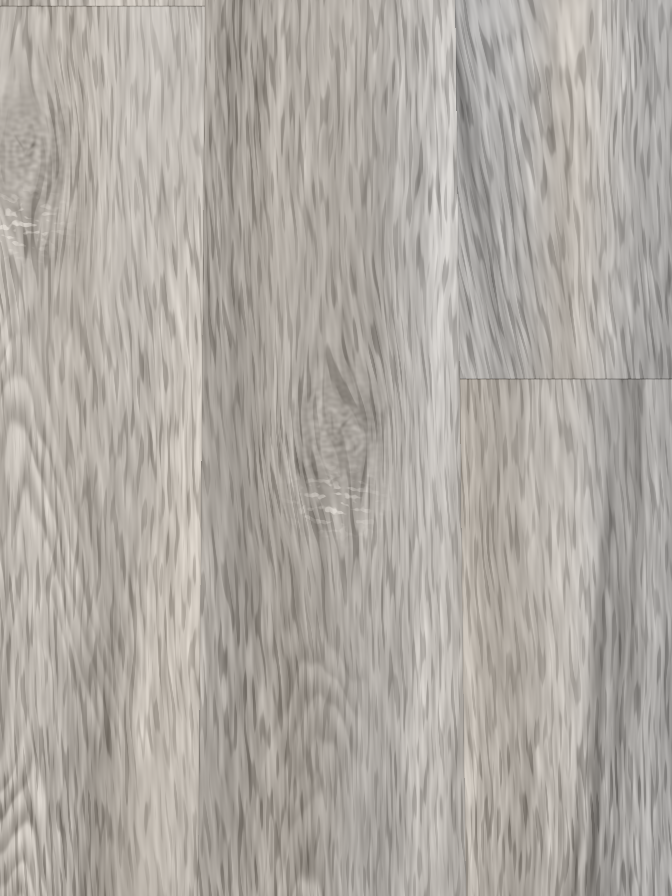
Write a Shadertoy shader that draws this texture.

```glsl
// Grey oak floor planks: fine pores run along a grain field that bends
// around knots, with arched growth rings, broad soft bands and thin seams.
// All lengths are in canvas heights; the canvas is 0.75 wide and 1 high.

const vec2 CANVAS = vec2(0.75, 1.0);
const float BASE_TONE = 0.650;
const vec3 WOOD_TINT = vec3(0.018, 0.0, -0.022);
const vec3 WARM_SHIFT = vec3(0.012, 0.0, -0.016);
const float PORE_DEPTH = 0.115;
const float FIBRE_DEPTH = 0.11;
const float HAIR_DEPTH = 0.09;
const float BAND_DEPTH = 0.13;
const float RING_DEPTH = 0.11;
const float STREAK_DEPTH = 0.13;
const float SEAM_DEPTH = 0.14;
const float SEAM_WIDTH = 0.001;
const float RIGHT_JOINT = 0.577;
const float LEFT_JOINT = 0.993;
const vec2 LEFT_KNOT = vec2(0.028, 0.825);
const vec2 MIDDLE_KNOT = vec2(0.378, 0.515);
const vec2 KNOT_REACH = vec2(0.060, 0.115);
const vec2 KNOT_SIZE = vec2(0.032, 0.045);
const float STAGGER = 4.3;

vec2 gradientAt(vec2 cell) {
    vec3 q = fract(cell.xyx * vec3(0.1031, 0.1030, 0.0973));
    q += dot(q, q.yzx + 33.33);
    float angle = 6.2832 * fract((q.x + q.y) * q.z);
    return vec2(cos(angle), sin(angle));
}

float noise(vec2 p) {
    vec2 i = floor(p), f = p - i, e = vec2(1.0, 0.0);
    vec2 s = f * f * f * (f * (f * 6.0 - 15.0) + 10.0);
    float a = dot(gradientAt(i), f);
    float b = dot(gradientAt(i + e.xy), f - e.xy);
    float c = dot(gradientAt(i + e.yx), f - e.yx);
    float d = dot(gradientAt(i + e.xx), f - e.xx);
    return mix(mix(a, b, s.x), mix(c, d, s.x), s.y);
}

float bell(float x) { return exp(-x * x); }

// Nested arches pointing up, each with a soft and a sharp side.
float archRings(vec2 p, float axis, float halfWidth, float top) {
    float dx = p.x - axis - 0.05 * noise(vec2(axis * 40.0, p.y * 4.0));
    float wobble = 2.4 * noise(p * vec2(13.0, 4.0) + axis * 90.0)
                 + 0.5 * noise(p * vec2(60.0, 12.0));
    float f = fract(60.0 * sqrt(dx * dx + 0.0002) + 12.0 * p.y + wobble);
    float ring = smoothstep(0.0, 0.7, f) * smoothstep(1.0, 0.75, f) - 0.45;
    float fade = 0.9 + 1.4 * noise(p * vec2(16.0, 6.0) + 31.0);
    return ring * fade * bell(dx / halfWidth) * smoothstep(top, top - 0.2, p.y);
}

// Oval rings, mottling, a forked crack and pale flakes below.
float knotTone(vec2 p, vec2 knot) {
    vec2 d = (p - knot) / KNOT_SIZE;
    d += 0.4 * vec2(noise(p * 32.0), noise(p * 32.0 + 50.0));
    float r = length(d);
    float rings = sin(17.0 * r + 4.0 * noise(p * 45.0));
    float mottle = noise(p * vec2(130.0, 170.0));
    float tone = exp(-0.6 * r * r) * (0.022 * rings + 0.13 * mottle - 0.02);
    tone -= 0.035 * bell((r - 1.25) / 0.35);
    tone -= 0.09 * bell((abs(d.x) - 0.5 * d.y - 0.1) / 0.07) * bell((d.y - 0.2) / 0.3);
    vec2 low = (p - knot + vec2(0.004, 0.074)) / vec2(0.038, 0.030);
    float flake = noise(p * vec2(45.0, 140.0) + vec2(0.0, p.x * 25.0))
                + 0.6 * noise(p * vec2(150.0, 210.0));
    return tone + exp(-dot(low, low)) * (0.16 * smoothstep(0.05, 0.35, flake) - 0.03);
}

void mainImage(out vec4 fragColor, in vec2 fragCoord) {
    vec2 p = fragCoord / iResolution.xy * CANVAS;

    // Plank layout: the long seams lean slightly.
    float seamA = mix(0.221, 0.229, p.y);
    float seamB = mix(0.520, 0.508, p.y);
    bool isLeft = p.x < seamA, isRight = p.x > seamB;
    bool isUpper = p.y > RIGHT_JOINT;
    float plank = isLeft ? (p.y > LEFT_JOINT ? 4.0 : 0.0)
                : isRight ? (isUpper ? 2.0 : 3.0) : 1.0;
    vec2 seed = plank * vec2(37.0, 61.0);

    // Grain field, spread open around the knots.
    float u = p.x + 0.020 * noise(p * vec2(5.0, 2.2) + seed)
                  + 0.004 * noise(p * vec2(20.0, 9.0) + seed);
    vec2 knot = isLeft ? LEFT_KNOT : MIDDLE_KNOT;
    vec2 core = (p - knot) / KNOT_SIZE, halo = (p - knot) / KNOT_REACH;
    if (!isRight) u -= 0.75 * (p.x - knot.x) * exp(-dot(halo, halo));
    else if (isUpper) u += 0.15 * (p.y - 0.7) * smoothstep(0.68, 0.56, p.x);
    vec2 grain = vec2(u, p.y);

    // Broad bands and long thin bands.
    float tone = BASE_TONE + BAND_DEPTH * noise(grain * vec2(13.0, 1.2) + seed);
    tone += 0.075 * noise(grain * vec2(55.0, 2.2) + seed + 9.0);

    // Plank character: pale edges, arches and slanting dark streaks.
    float warmth, streak = 0.0;
    if (isLeft) {
        tone += 0.05 * smoothstep(0.09, 0.16, p.x) + 0.05 * p.y - 0.025;
        tone += RING_DEPTH * archRings(p, 0.03, 0.085, 0.75);
        warmth = 1.0;
    } else if (!isRight) {
        tone += 0.065 * smoothstep(0.36, 0.44, p.x) - 0.025;
        tone += RING_DEPTH * archRings(p, 0.345, 0.05, 0.40);
        warmth = 0.9 - 0.7 * smoothstep(0.36, 0.46, p.x);
    } else if (isUpper) {
        streak = bell((u - 0.556) / 0.017) + 0.5 * bell((u - 0.640) / 0.012);
        tone += 0.025;
        warmth = 1.2 * bell((p.x - 0.635) / 0.04) - 0.3;
    } else {
        float d = u - 0.655 - 0.085 * p.y;
        streak = smoothstep(-0.030, -0.016, d) * smoothstep(0.045, 0.0, d)
               + 0.3 * smoothstep(0.0, 0.05, d);
        tone += 0.02;
        warmth = 0.9 - 1.2 * smoothstep(0.62, 0.69, p.x);
    }
    tone -= STREAK_DEPTH * streak * (0.85 + 1.4 * noise(grain * vec2(90.0, 4.0) + seed));

    // Fine fibres and short dark pores, staggered and faded in the knots.
    vec2 fine = vec2(u, p.y + STAGGER * u);
    float pore = noise(fine * vec2(205.0, 21.0) + seed + 40.0);
    float patchy = 0.9 + 0.7 * noise(p * vec2(9.0, 5.0) + seed);
    if (!isRight) {
        tone += knotTone(p, knot);
        patchy *= 1.0 - 0.7 * exp(-0.7 * dot(core, core));
    }
    tone += patchy * FIBRE_DEPTH * noise(fine * vec2(150.0, 13.0) + seed);
    tone += patchy * HAIR_DEPTH * noise(fine * vec2(245.0, 27.0) + seed + 20.0);
    tone -= patchy * PORE_DEPTH * (smoothstep(0.06, 0.30, pore) - 0.25);

    // Seams.
    float joint = isRight ? p.y - RIGHT_JOINT : isLeft ? p.y - LEFT_JOINT : 1.0;
    float side = min(abs(p.x - seamA), abs(p.x - seamB));
    float reach = SEAM_WIDTH + 0.5 / iResolution.y;
    tone -= SEAM_DEPTH * smoothstep(reach, 0.0, abs(joint));
    tone -= 0.45 * SEAM_DEPTH * smoothstep(reach, 0.0, side);

    // Soft room light and tint.
    tone += 0.03 * (p.y - 0.5);
    warmth += 0.8 * noise(grain * vec2(9.0, 1.5) + seed + 70.0) - 0.4;
    fragColor = vec4(clamp(tone, 0.40, 0.85) + WOOD_TINT + WARM_SHIFT * warmth, 1.0);
}
```
